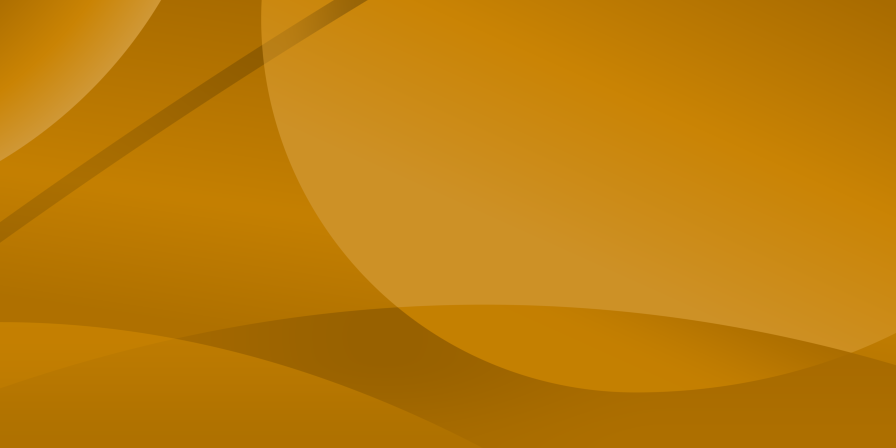
Give the GLSL for this background, as a WebGL 2 fragment shader.

```glsl
#version 300 es
precision highp float;
// Amber abstract backdrop: a large translucent oval, a corner disc, a slim
// curved band and two overlapping hills. Each is a distance function filled
// with a smooth colour ramp, layered from back to front.

uniform vec2 u_resolution;
out vec4 outColor;

// Geometry, in canvas heights from the lower left
const vec2 OVAL_CENTER = vec2(1.419, 0.958);
const vec2 OVAL_LEFT_RADII = vec2(0.836, 0.834);
const vec2 OVAL_RIGHT_RADII = vec2(1.073, 0.834);
const vec2 DISC_CENTER = vec2(-0.534, 1.534);
const float DISC_RADIUS = 1.041;
const vec3 BAND_CURVE = vec3(0.481, 0.715, -0.0668); // offset, slope, bend
const float BAND_HALF = 0.023;
const vec2 WIDE_HILL_PEAK = vec2(1.081, 0.320);
const float WIDE_HILL_BEND = 0.160;
const vec2 LEFT_HILL_PEAK = vec2(0.0, 0.281);
const float LEFT_HILL_BEND = 0.242;
const vec2 SHADOW_CENTER = vec2(0.86, 0.25);

// Palette
const vec3 UMBER = vec3(0.595, 0.380, 0.000);
const vec3 BRONZE = vec3(0.660, 0.420, 0.000);
const vec3 OCHRE = vec3(0.710, 0.460, 0.000);
const vec3 AMBER = vec3(0.770, 0.500, 0.005);
const vec3 ORANGE = vec3(0.790, 0.515, 0.015);
const vec3 HONEY = vec3(0.805, 0.568, 0.150);
const vec3 SAND = vec3(0.815, 0.595, 0.210);

// Three-colour ramp with stops at s.x, s.y and s.z
vec3 ramp(vec3 a, vec3 b, vec3 c, vec3 s, float t) {
    vec3 lower = mix(a, b, clamp((t - s.x) / (s.y - s.x), 0.0, 1.0));
    return mix(lower, c, clamp((t - s.y) / (s.z - s.y), 0.0, 1.0));
}

// Smooth coverage of a signed distance, negative inside
float coverage(float d) {
    float pixel = 1.0 / u_resolution.y;
    return 1.0 - smoothstep(-0.7 * pixel, 0.7 * pixel, d);
}

// Oval whose right side is wider than its left
float ovalDistance(vec2 p) {
    vec2 q = p - OVAL_CENTER;
    vec2 radii = q.x < 0.0 ? OVAL_LEFT_RADII : OVAL_RIGHT_RADII;
    float k = length(q / radii);
    return k * (k - 1.0) / max(length(q / (radii * radii)), 0.001);
}

// Region under a downward parabola
float hillDistance(vec2 p, vec2 peak, float bend) {
    float x = p.x - peak.x;
    float slope = 2.0 * bend * x;
    return (p.y - peak.y + bend * x * x) / sqrt(1.0 + slope * slope);
}

float bandDistance(vec2 p) {
    float center = BAND_CURVE.x + p.x * (BAND_CURVE.y + p.x * BAND_CURVE.z);
    float slope = BAND_CURVE.y + 2.0 * BAND_CURVE.z * p.x;
    return (abs(p.y - center) - BAND_HALF) / sqrt(1.0 + slope * slope);
}

void main() {
    vec2 p = gl_FragCoord.xy / u_resolution.y;
    float depth = 1.0 - p.y;

    // Backdrop, brightest through the middle
    vec3 color = ramp(BRONZE, AMBER, mix(BRONZE, OCHRE, 0.5),
                      vec3(-0.08, 0.38, 0.66), depth - 0.15 * p.x);

    // Corner disc with a glowing rim
    float discDist = length(p - DISC_CENTER) - DISC_RADIUS;
    vec3 discColor = ramp(BRONZE, ORANGE, SAND, vec3(-0.31, -0.13, 0.0), discDist);
    color = mix(color, discColor, coverage(discDist));

    // Large oval, lit from its lower left
    float oval = coverage(ovalDistance(p));
    float ovalLight = depth - 0.45 * p.x;
    vec3 ovalColor = ramp(BRONZE, ORANGE, HONEY, vec3(-0.88, -0.42, 0.0), ovalLight);
    color = mix(color, ovalColor, oval);

    // Dark band, fading in again where it crosses the oval
    float outsideShade = mix(0.87, 0.82, smoothstep(0.2, 0.6, p.x));
    float insideShade = mix(0.91, 0.75, smoothstep(0.62, 0.82, p.x));
    float bandShade = mix(outsideShade, insideShade, oval);
    color *= mix(1.0, bandShade, coverage(bandDistance(p)));

    // Wide hill, with a lighter fill where the oval shows through
    float wideHill = coverage(hillDistance(p, WIDE_HILL_PEAK, WIDE_HILL_BEND));
    float shadowFade = smoothstep(0.0, 0.65, length(p - SHADOW_CENTER));
    vec3 hillColor = mix(UMBER, BRONZE, shadowFade);
    hillColor = mix(hillColor, OCHRE, 0.4 * smoothstep(0.2, 0.0, p.y));
    vec3 overlapColor = mix(BRONZE, AMBER, smoothstep(-0.12, 0.18, ovalLight));
    color = mix(color, mix(hillColor, overlapColor, oval), wideHill);

    // Left hill, slightly dimmed beneath the wide one
    float leftHill = coverage(hillDistance(p, LEFT_HILL_PEAK, LEFT_HILL_BEND));
    vec3 leftColor = mix(OCHRE, AMBER, smoothstep(0.0, 0.27, p.y));
    leftColor *= mix(1.0, 0.965, wideHill);
    color = mix(color, leftColor, leftHill);

    outColor = vec4(color, 1.0);
}
```
